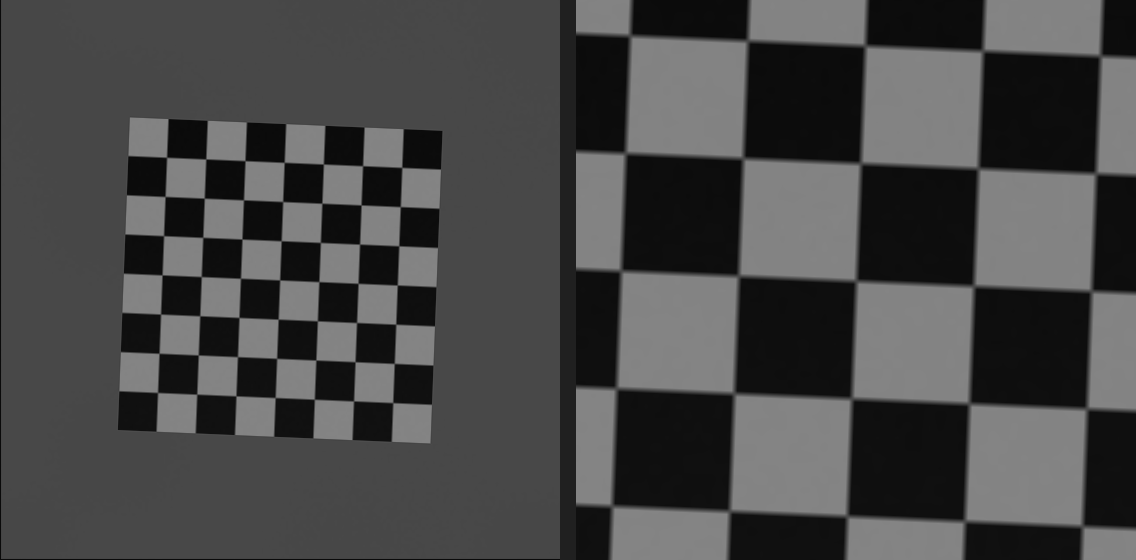
Left: the whole. Right: its middle third, enlarged.
A WebGL 2 fragment shader for this pattern:

```glsl
#version 300 es
precision highp float;
// A slightly turned, softly focused checkerboard on a grey ground, with a
// thin dark line along the tile border. Tilted axes map canvas to checks,
// clamped triangle waves soften them, wrapping noise adds grain and shading.

#define CELLS 8.0          // checks per side of the board
#define CELL_SIZE 0.07     // side of one check
#define TILT_X 0.0431      // fall of the rows towards the right
#define TILT_Y 0.0384      // lean of the columns towards the right
#define SOFTNESS 0.0018    // half width of a blurred edge
#define BORDER_WIDTH 0.002 // dark line at the left and bottom
#define GRAIN_CELLS 160.0  // lattice sizes are whole numbers so that they wrap
#define GRAIN_AMOUNT 0.006
#define SHADE_CELLS 5.0
#define SHADE_AMOUNT 0.006

uniform vec2 u_resolution;
out vec4 fragColor;

const vec2 BOARD_CENTRE = vec2(0.5003, 0.4992);
const vec3 GROUND = vec3(0.28);
const vec3 LIGHT_CHECK = vec3(0.514);
const vec3 DARK_CHECK_LOW = vec3(0.065);
const vec3 DARK_CHECK_HIGH = vec3(0.041);
const vec3 BORDER = vec3(0.04);

float hash(vec2 p) {
  vec3 q = fract(vec3(p.xyx) * 0.1031);
  q += dot(q, q.yzx + 33.33);
  return fract((q.x + q.y) * q.z);
}

// Value noise around zero that repeats once per canvas
float wrappedNoise(vec2 uv, float cells) {
  vec2 p = uv * cells;
  vec2 i = floor(p);
  vec2 f = smoothstep(0.0, 1.0, fract(p));
  vec2 a = mod(i, cells);
  vec2 b = mod(i + 1.0, cells);
  float low = mix(hash(a), hash(vec2(b.x, a.y)), f.x);
  float high = mix(hash(vec2(a.x, b.y)), hash(b), f.x);
  return mix(low, high, f.y) - 0.5;
}

// Square wave of period two with soft flanks, positive on even cells
vec2 softSquareWave(vec2 p, float softness) {
  vec2 triangle = 0.5 - abs(mod(p + 0.5, 2.0) - 1.0);
  return clamp(triangle / softness, -1.0, 1.0);
}

// Line just inside the left and bottom edge, measured across the wrap
float borderLine(vec2 uv, float pixel) {
  vec2 offset = abs(fract(uv - 0.5 * BORDER_WIDTH + 0.5) - 0.5);
  float distanceToLine = min(offset.x, offset.y) - 0.5 * BORDER_WIDTH;
  return 1.0 - smoothstep(-0.5 * pixel, 0.5 * pixel, distanceToLine);
}

void main() {
  vec2 uv = gl_FragCoord.xy / u_resolution;
  float pixel = 1.0 / min(u_resolution.x, u_resolution.y);
  float softness = max(SOFTNESS, 0.7 * pixel) / CELL_SIZE;

  // Board space: one unit per check, origin at the board centre
  mat2 boardAxes = CELL_SIZE * mat2(1.0, -TILT_X, TILT_Y, 1.0);
  vec2 centred = inverse(boardAxes) * (uv - BOARD_CENTRE);
  vec2 board = centred + 0.5 * CELLS;

  // Checks, with the dark ones a little paler towards the bottom
  vec2 wave = softSquareWave(board, softness);
  float lightness = 0.5 - 0.5 * wave.x * wave.y;
  float height = clamp(board.y / CELLS, 0.0, 1.0);
  vec3 darkCheck = mix(DARK_CHECK_LOW, DARK_CHECK_HIGH, height);
  vec3 checks = mix(darkCheck, LIGHT_CHECK, lightness);

  // Board outline over the ground
  float outside = max(abs(centred.x), abs(centred.y)) - 0.5 * CELLS;
  float coverage = 1.0 - smoothstep(-softness, softness, outside);
  vec3 color = mix(GROUND, checks, coverage);

  // Fine grain, strongest on the board, and faint broad shading
  color += GRAIN_AMOUNT * wrappedNoise(uv, GRAIN_CELLS) * mix(0.3, 1.0, coverage);
  color += SHADE_AMOUNT * wrappedNoise(uv, SHADE_CELLS);

  color = mix(color, BORDER, borderLine(uv, pixel));
  fragColor = vec4(color, 1.0);
}
```
